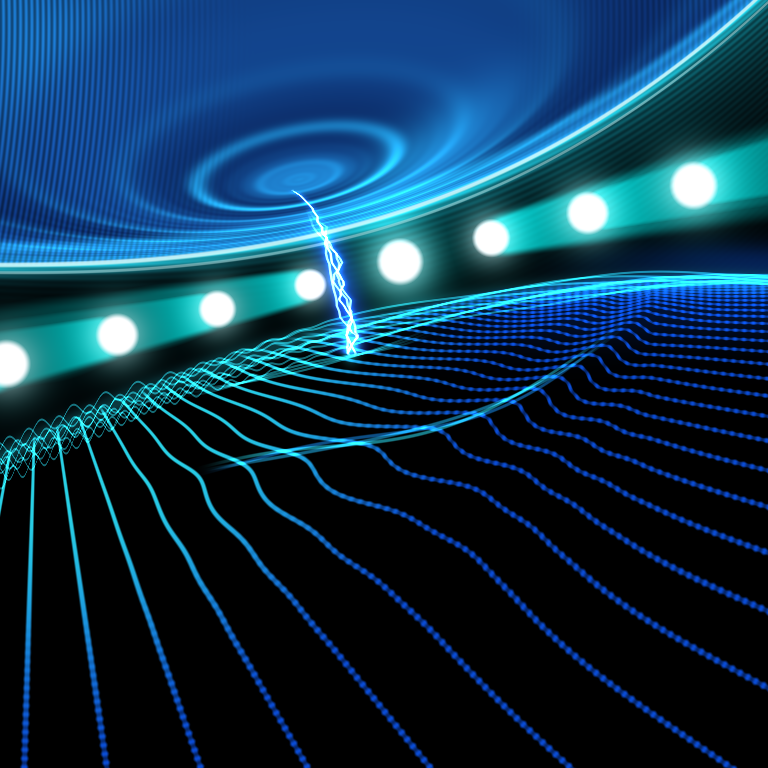
Give the GLSL for this background, as a three.js fragment shader.

```glsl
#define RIPPLE_CENTER vec2(0.39, 0.766)
#define FAN_ORIGIN vec2(0.05, 0.61)
#define FAN_DENSITY 9.1
#define DOT_PITCH 0.0115
#define RIDGE_THREADS 9
#define BOLT_STRANDS 4
#define CYAN vec3(0.16, 0.82, 0.9)
#define TEAL vec3(0.0, 0.62, 0.61)
#define BLUE vec3(0.04, 0.3, 0.84)
#define NAVY vec3(0.035, 0.14, 0.36)
#define ICE vec3(0.84, 0.98, 0.98)

varying vec2 vUv;

float hash(float n) {
  n = fract(n * 0.1031);
  n *= n + 33.33;
  return fract(n * (n + n));
}
float jagged(float x) { return mix(hash(floor(x)), hash(floor(x) + 1.0), fract(x)) - 0.5; }
float bell(float d, float w) { return exp(-d * d / (w * w)); }
float stroke(float d, float w) { return 1.0 - smoothstep(w * 0.4, w * 1.5, abs(d)); }
float span(float x, float a, float b, float c, float d) {
  return smoothstep(a, b, x) * (1.0 - smoothstep(c, d, x));
}
float ceilingRim(float x) { return 0.655 + x * x * (0.14 + 0.22 * x); }
float floorEdge(float x) { return 0.414 + x * (0.5 - 0.272 * x); }
float outerCrest(float x) {
  float d = x - 0.26;
  return 0.387 + 0.17 * d + d * d * d * d;
}

// Line index of the perspective fan, lifted by the waves
float fanIndex(vec2 p) {
  float below = outerCrest(min(p.x, 0.85)) - p.y;
  float lift = 0.018 * bell(below, 0.025) + 0.005 * sin(below * 75.0) * bell(below, 0.16);
  p.y -= lift * span(p.x, 0.12, 0.28, 0.75, 0.95);
  vec2 d = p - FAN_ORIGIN;
  float t = d.x / max(0.05 * d.x - d.y, 0.006);
  t *= 1.0 - 0.16 * bell(length(p - vec2(0.62, 0.37)), 0.17);
  return FAN_DENSITY * log(max(1.0 + 0.65 * t, 0.05)) + 0.18;
}

// Rippled disc in perspective
vec3 ceilingColor(vec2 p) {
  vec2 q = p - RIPPLE_CENTER;
  float h = max(0.133 + dot(q, vec2(-0.2, 0.98)), 0.02);
  float depth = 1.0 / h - 7.5;
  float r = length(vec2(2.6 * dot(q, vec2(0.98, 0.2)) / h, depth));
  float back = smoothstep(-3.5, 5.0, depth);
  float ring = pow(0.5 + 0.5 * cos(4.488 * (r - 1.0)), 4.0);
  vec3 color = mix(NAVY, vec3(0.08, 0.3, 0.6), 0.5 + 0.3 * sin(r * 1.7 + 0.6));
  float glow = ring * (0.06 + 0.3 * back) * (1.0 - 0.7 * smoothstep(5.5, 9.0, r));
  glow += 0.04 * back * (1.0 + cos(r * 17.0 + 2.0 * sin(r)));
  glow += bell(r - 2.45, 0.22) * (0.27 + 0.33 * back) + 0.35 * bell(r, 1.1);
  vec2 swell = p - vec2(0.55, 0.79);
  glow += 0.35 * bell(dot(swell, vec2(0.8, 0.6)), 0.14) * bell(dot(swell, vec2(-0.6, 0.8)), 0.045);
  glow += 0.22 * bell(length(p - vec2(0.0, 1.0)), 0.13);
  float weave = sin(850.0 * (p.x + 0.35 * (p.y - 0.8) * (p.y - 0.8) - 0.12 * p.y));
  float sides = 1.0 - smoothstep(0.05, 0.34, p.x) + 0.5 * smoothstep(0.65, 0.9, p.x);
  return (color + CYAN * glow) * (1.0 + 0.28 * weave * sides);
}

// White lamps and their beams
vec3 lamps(vec2 p) {
  vec3 color = vec3(0.0);
  float discs = 0.0;
  for (int i = 0; i < 8; i++) {
    float j = float(i) - 4.0;
    float x = 0.521 + j * (0.117 + j * (0.0008 + 0.0009 * j));
    vec2 d = p - vec2(x, 0.524 + 0.2595 * x);
    float middle = i == 4 ? 1.0 : 0.0;
    float radius = 0.0195 + 0.0033 * abs(j + 0.5) + 0.009 * middle;
    vec2 axis = j < 0.0 ? vec2(-0.978, -0.21) : vec2(0.973, 0.23);
    float along = dot(d, axis);
    float reach = max(along, 0.0);
    float across = abs(d.x * axis.y - d.y * axis.x) / (radius + 0.09 * reach);
    float beam = (1.0 - smoothstep(0.75, 1.2, across)) * smoothstep(-0.01, 0.02, along);
    color = max(color, TEAL * 1.15 * beam * exp(-3.5 * reach) * (1.0 - middle));
    float dist = length(d) / radius;
    color += TEAL * bell(dist, 1.9) * (0.35 + 0.5 * middle);
    discs = max(discs, max(1.0 - smoothstep(0.75, 1.2, dist), 0.55 * bell(dist, 1.25)));
  }
  return mix(color, vec3(1.0), discs);
}

// Fan lines turning into beads, and the wave crests
vec3 floorColor(vec2 p) {
  vec2 e = vec2(0.0008, 0.0);
  float n = fanIndex(p);
  float slope = length(vec2(fanIndex(p + e), fanIndex(p + e.yx)) - n) / e.x;
  float dist = abs(fract(n + 0.5) - 0.5) / max(slope, 0.001);
  float drop = max(floorEdge(p.x) - p.y, 0.0);
  float travel = length(p - FAN_ORIGIN);
  float gaps = 0.5 - 0.5 * cos(6.2832 * travel / DOT_PITCH);
  gaps *= smoothstep(0.36, 0.62, travel + 0.12 * (p.x - 0.3));
  float line = stroke(dist, (0.0016 + 0.0075 * min(drop, 0.4)) * (1.0 - 0.3 * gaps));
  line *= (1.0 - 0.5 * gaps) * smoothstep(0.0, 0.02, drop);
  vec3 color = mix(CYAN, BLUE, smoothstep(0.25, 0.62, travel)) * line;
  color += BLUE * 0.25 * bell(drop - 0.035, 0.05) * smoothstep(0.45, 0.8, p.x);
  for (int i = 0; i < 3; i++) {
    float k = float(i), d = p.x - 0.27;
    float outer = p.y - outerCrest(p.x) - 0.008 * (k - 1.0) * sin(p.x * 14.0 + k);
    float inner = p.y - 0.495 - d * (0.12 + 0.5 * d) - 0.004 * k * sin(p.x * 20.0);
    color += mix(CYAN, BLUE, 0.3 * k) * 0.6 * stroke(outer, 0.0022) * span(p.x, 0.25, 0.36, 0.68, 0.83);
    color += CYAN * 0.5 * stroke(inner, 0.0015) * span(p.x, 0.23, 0.32, 0.47, 0.57);
  }
  return color;
}

// Tangled threads along the far edge
vec3 ridge(vec2 p) {
  float d = p.y - floorEdge(p.x), sum = 0.28 * bell(d + 0.01, 0.014);
  float left = 1.0 - smoothstep(0.0, 0.5, p.x);
  for (int i = 0; i < RIDGE_THREADS; i++) {
    float k = float(i);
    float sway = 0.011 * left * sin(p.x * (150.0 + 9.0 * k) + k * 2.1) + 0.004 * sin(p.x * 17.0 + k * 1.4);
    sum += 0.5 * stroke(d + 0.0045 * k * (1.0 - 0.65 * smoothstep(0.45, 1.0, p.x)) - sway, 0.0014);
  }
  return CYAN * sum + BLUE * 0.35 * bell(d - 0.015, 0.025) * smoothstep(0.65, 1.0, p.x);
}

vec3 lightning(vec2 p) {
  float s = (0.752 - p.y) / 0.212;
  float x = p.x - 0.39 - s * (0.13 - 0.063 * s);
  float fork = smoothstep(0.1, 0.4, s);
  vec3 color = vec3(0.08, 0.14, 0.5) * bell(x, 0.022) * fork;
  for (int i = 0; i < BOLT_STRANDS; i++) {
    float k = float(i);
    float bend = jagged(s * 9.0 + 37.0 * k) * (0.014 + 0.01 * min(k, 1.0) * fork);
    float d = x - bend - 0.004 * jagged(s * 31.0 + 11.0 * k);
    color += (ICE * stroke(d, 0.0016) + BLUE * 0.4 * bell(d, 0.006)) * (i == 0 ? 1.0 : 0.75 * fork);
  }
  color *= span(s, -0.01, 0.02, 0.98, 1.02);
  return color + CYAN * 0.8 * bell(length((p - vec2(0.457, 0.55)) * vec2(1.0, 0.6)), 0.011);
}

void main() {
  vec2 p = vUv;
  float above = p.y - ceilingRim(p.x);
  float onFloor = 1.0 - smoothstep(-0.003, 0.003, p.y - floorEdge(p.x));
  vec3 color = mix(vec3(0.003, 0.008, 0.014) + lamps(p), floorColor(p), onFloor);
  // Mesh skirt under the rim
  float skirt = exp(min(above, 0.0) / (0.014 + 0.075 * p.x * p.x * p.x));
  color += vec3(0.06, 0.52, 0.58) * skirt * (0.8 + 0.2 * sin(above * 700.0 + 30.0 * p.x)) * (1.0 - onFloor);
  color = mix(color, ceilingColor(p), smoothstep(-0.002, 0.002, above));
  // Layered rim light
  color += CYAN * (0.45 * bell(above, 0.013) + 0.35 * bell(above - 0.022, 0.008));
  float rim = max(0.85 * stroke(above, 0.003), 0.45 * stroke(above + 0.01 + 0.008 * p.x, 0.002));
  color = mix(color, ICE, rim) + ridge(p) + lightning(p);
  gl_FragColor = vec4(clamp(color, 0.0, 1.0), 1.0);
}
```
